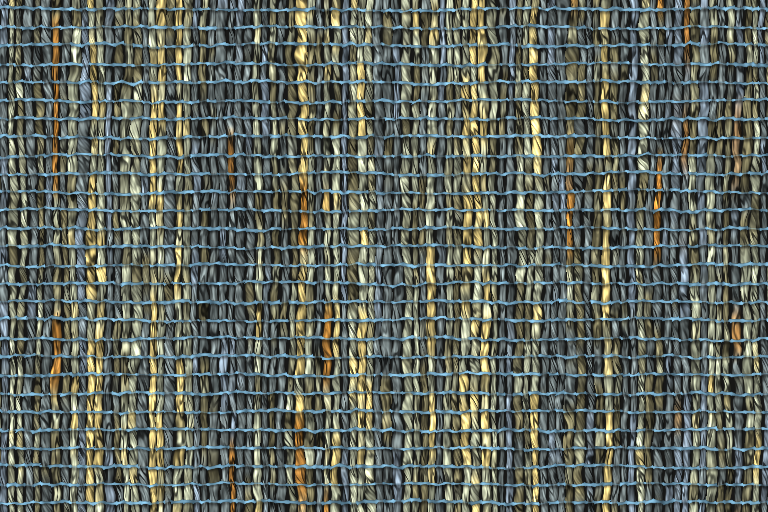
Write a WebGL 1 fragment shader that draws this texture.

```glsl
precision highp float;
// Woven grass mat: twisted upright straws bound by thin blue cross threads.

#define STRAWS 88.0         // straws across
#define ROWS 28.0           // threads down
#define THREAD_WIDTH 0.075  // half width, in rows
#define KNOT_SWELL 0.035    // extra half width between straws
#define WOBBLE 0.75         // sideways drift, in straws
#define SAG 0.20            // thread waviness, in rows
#define TWIST 0.70          // slant of the fibres
#define WEAR 0.72           // depth of dark creases

uniform vec2 u_resolution;

const vec3 GAP = vec3(0.09, 0.09, 0.085);
const vec3 DUSK = vec3(0.49, 0.55, 0.60);
const vec3 SLATE = vec3(0.42, 0.46, 0.46);
const vec3 OLIVE = vec3(0.45, 0.43, 0.32);
const vec3 SAGE = vec3(0.66, 0.68, 0.58);
const vec3 STRAW = vec3(0.87, 0.78, 0.50);
const vec3 RUST = vec3(0.76, 0.49, 0.18);
const vec3 THREAD = vec3(0.46, 0.65, 0.76);

float hash(vec2 p) {
  return fract(sin(dot(p, vec2(127.1, 311.7))) * 43758.5);
}

vec2 gradient(vec2 cell) {
  float a = 6.2832 * hash(cell);
  return vec2(cos(a), sin(a));
}

// Gradient noise, roughly -0.7 to 0.7
float noise(vec2 p) {
  vec2 i = floor(p), f = p - i;
  vec2 s = f * f * f * (f * (f * 6.0 - 15.0) + 10.0);
  vec2 e = vec2(1.0, 0.0);
  float low = mix(dot(gradient(i), f), dot(gradient(i + e), f - e), s.x);
  float high = mix(dot(gradient(i + e.yx), f - e.yx),
                   dot(gradient(i + 1.0), f - 1.0), s.x);
  return mix(low, high, s.y);
}

// Dye of one straw, drifting along its length
vec3 strawColor(float column, float segment, float along) {
  float tone = hash(vec2(column, 3.0))
             + 0.40 * noise(vec2(column * 7.37, along * 0.20))
             + 0.20 * (hash(vec2(column, segment)) - 0.5)
             + 0.20 * noise(vec2(column * 0.13, along * 0.06));
  vec3 color = mix(DUSK, SLATE, smoothstep(0.04, 0.14, tone));
  color = mix(color, OLIVE, smoothstep(0.40, 0.50, tone));
  color = mix(color, SAGE, smoothstep(0.55, 0.70, tone));
  color = mix(color, STRAW, smoothstep(0.82, 0.95, tone));
  float rust = step(0.93, hash(vec2(column, 17.0)))
             * smoothstep(0.0, 0.25, noise(vec2(column * 3.71, along * 0.16)));
  color = mix(color, RUST, 0.8 * rust);
  return color * (0.78 + 0.44 * hash(vec2(segment, column + 9.0)));
}

void main() {
  vec2 grid = vec2(STRAWS, ROWS);
  vec2 q = gl_FragCoord.xy / u_resolution * grid;
  vec2 pixel = grid / u_resolution;

  // Uneven hand weaving
  q += vec2(WOBBLE * noise(vec2(q.x * 0.33, q.y * 0.10))
            + 0.30 * noise(q * vec2(0.6, 0.7) + 19.0),
            SAG * noise(vec2(q.x * 0.09, q.y * 0.6) + 41.0)
            + 0.10 * noise(vec2(q.x * 0.6, q.y * 0.4)));
  float column = floor(q.x);
  float row = floor(q.y);
  float segment = floor(q.y + 0.5);
  float x = fract(q.x) - 0.5;
  float y = fract(q.y) - 0.5;

  // Rounded straw with ragged sides, leaning a little as it climbs
  float ragged = 0.10 * noise(vec2(column * 5.3 + sign(x) * 3.1, q.y * 1.7));
  float halfWidth = mix(0.35, 0.50, hash(vec2(column, 5.0))) + ragged;
  float sx = x - 0.22 * noise(vec2(column * 9.1, q.y * 0.9));
  float soft = 0.6 * pixel.x;
  float body = 1.0 - smoothstep(halfWidth - soft, halfWidth + soft, abs(sx));
  float roundness = sqrt(max(0.0, 1.0 - sx * sx / (halfWidth * halfWidth)));
  float light = 0.36 + 0.74 * roundness - 0.40 * sx;

  // Slanted fibres and dark creases, heavier in some places
  float slant = TWIST * (hash(vec2(column, 23.0)) * 1.5 - 0.2);
  vec2 fibre = vec2((sx + slant * q.y) * 2.0, q.y * 0.8) + column * 7.3;
  float grain = noise(fibre * vec2(2.2, 1.6));
  float crease = 1.0 - smoothstep(0.03, 0.20, abs(noise(fibre) + 0.10));
  float patchy = smoothstep(-0.20, 0.35, noise(q * vec2(0.7, 0.9) + 71.0));
  light *= (1.0 + 0.65 * grain) * (1.0 - WEAR * crease * (0.30 + 0.70 * patchy));
  light *= 1.0 + 0.35 * noise(q * vec2(1.1, 1.5) + 53.0);

  // Thread height and thickness change from straw to straw
  float tension = hash(vec2(column + 13.0, row));
  float knot = smoothstep(0.20, 0.46, abs(x));
  float lift = 0.10 * noise(vec2(q.x * 0.9, row * 5.7))
             + 0.12 * x * (hash(vec2(column, row)) - 0.3);
  float width = THREAD_WIDTH * (0.55 + 0.55 * tension) + KNOT_SWELL * knot;
  float offset = y - lift;

  // Narrow shade under the thread
  light *= 1.0 - 0.38 * exp(-90.0 * (offset + 0.10) * (offset + 0.10));
  vec3 color = mix(GAP, strawColor(column, segment, q.y) * light, body);

  // Thread, partly buried or faded here and there
  float d = abs(offset);
  float thread = 1.0 - smoothstep(width - 0.5 * pixel.y, width + 0.5 * pixel.y, d);
  float sheen = 0.50 + 0.55 * sqrt(max(0.0, 1.0 - d * d / (width * width)));
  sheen *= 0.95 + 0.65 * noise(vec2(q.x * 1.3, row * 4.3 + q.y));
  float worn = mix(0.30, 0.95, smoothstep(0.10, 0.45, tension + 0.25 * knot));
  color = mix(color, THREAD * sheen, thread * worn);

  gl_FragColor = vec4(clamp(color, 0.0, 1.0), 1.0);
}
```
